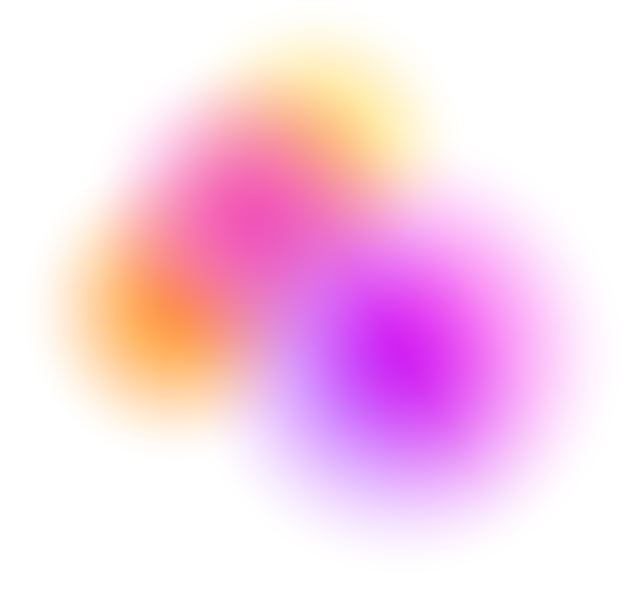
This background is drawn by a WebGL 1 fragment shader. Its source:

```glsl
precision highp float;

// Four soft, blurred discs of colour glowing on a white ground.
// Each disc is a smooth radial falloff, painted back to front;
// the violet disc also shifts in hue along a tilted axis.

uniform vec2 u_resolution;

// Positions and radii are in canvas heights, measured from the centre.
const vec2 YELLOW_CENTRE = vec2(-0.008, 0.244);
const vec2 ORANGE_CENTRE = vec2(-0.242, -0.020);
const vec2 PINK_CENTRE   = vec2(-0.115, 0.131);
const vec2 VIOLET_CENTRE = vec2(0.139, -0.098);

const float YELLOW_RADIUS = 0.267;
const float ORANGE_RADIUS = 0.270;
const float PINK_RADIUS   = 0.292;
const float VIOLET_RADIUS = 0.382;

const vec3 GROUND      = vec3(1.0);
const vec3 YELLOW      = vec3(1.00, 0.87, 0.44);
const vec3 ORANGE      = vec3(1.00, 0.63, 0.22);
const vec3 PINK        = vec3(0.95, 0.34, 0.71);
const vec3 VIOLET_COOL = vec3(0.72, 0.28, 1.00);
const vec3 VIOLET      = vec3(0.82, 0.13, 0.95);
const vec3 VIOLET_WARM = vec3(0.96, 0.26, 0.93);

const vec2 HUE_AXIS   = vec2(0.86, 0.51);
const float HUE_REACH = 0.17;

// Opacity of a blurred disc: one at its centre, zero at its radius.
float glow(vec2 p, vec2 centre, float radius) {
    return 1.0 - smoothstep(0.0, radius, length(p - centre));
}

// Violet turning cooler at the lower left and warmer at the upper right.
vec3 violetTint(vec2 p) {
    float shift = clamp(dot(p - VIOLET_CENTRE, HUE_AXIS) / HUE_REACH, -1.0, 1.0);
    vec3 side = shift < 0.0 ? VIOLET_COOL : VIOLET_WARM;
    return mix(VIOLET, side, abs(shift));
}

void main() {
    vec2 p = (gl_FragCoord.xy - 0.5 * u_resolution) / u_resolution.y;

    // Paint the discs from back to front.
    vec3 colour = GROUND;
    colour = mix(colour, YELLOW, glow(p, YELLOW_CENTRE, YELLOW_RADIUS));
    colour = mix(colour, ORANGE, glow(p, ORANGE_CENTRE, ORANGE_RADIUS));
    colour = mix(colour, PINK, glow(p, PINK_CENTRE, PINK_RADIUS));
    colour = mix(colour, violetTint(p), glow(p, VIOLET_CENTRE, VIOLET_RADIUS));

    gl_FragColor = vec4(colour, 1.0);
}
```
